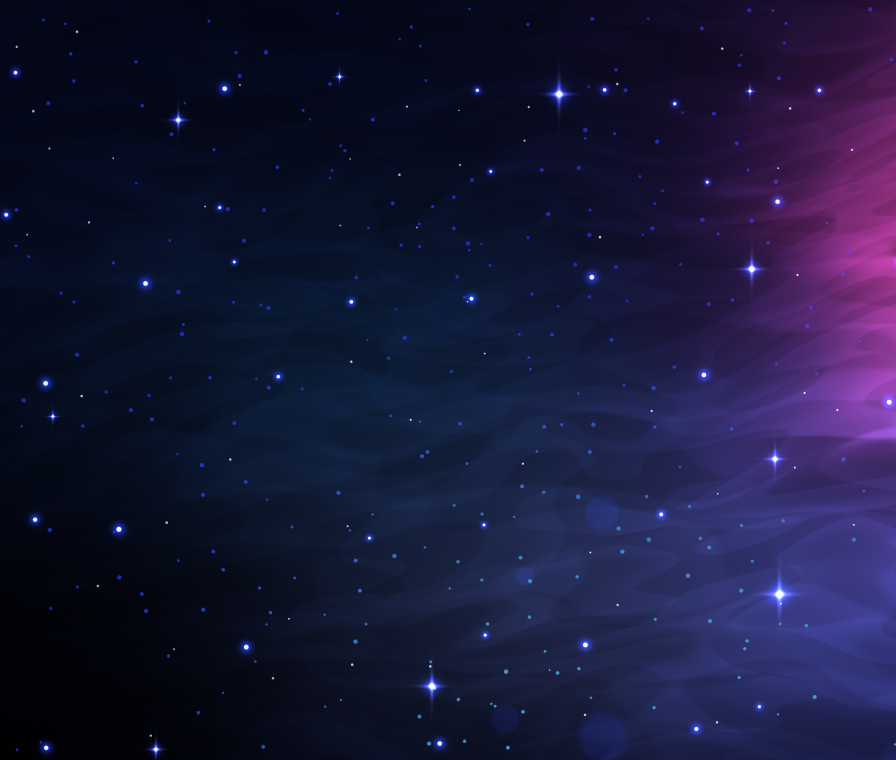
This background is drawn by a Shadertoy shader. Its source:

```glsl
// Night sky: dark navy with teal, indigo and magenta nebula light on the right.
// Soft elliptical glows are textured by stretched gradient-noise veils, then
// hashed grids scatter dots and stars, and a few cross-shaped sparkles sit on top.

const vec3 NAVY = vec3(0.015, 0.025, 0.09);
const vec3 TEAL = vec3(0.018, 0.07, 0.105);
const vec3 SLATE = vec3(0.08, 0.09, 0.125);
const vec3 INDIGO = vec3(0.14, 0.15, 0.34);
const vec3 VIOLET = vec3(0.10, 0.07, 0.18);
const vec3 PLUM = vec3(0.10, 0.03, 0.11);
const vec3 MAGENTA = vec3(0.50, 0.14, 0.32);
const vec3 STAR_BLUE = vec3(0.13, 0.22, 0.95);

// Sparkles: xy as a fraction of the canvas, z arm length in canvas heights
const vec3 SPARKLES[10] = vec3[10](
    vec3(0.199, 0.842, 0.020), vec3(0.624, 0.876, 0.030),
    vec3(0.379, 0.899, 0.012), vec3(0.837, 0.880, 0.012),
    vec3(0.839, 0.646, 0.026), vec3(0.865, 0.396, 0.021),
    vec3(0.870, 0.218, 0.034), vec3(0.482, 0.097, 0.028),
    vec3(0.174, 0.014, 0.018), vec3(0.059, 0.452, 0.012));

// Blurred discs: xy as a fraction of the canvas, z radius
const vec3 DISCS[4] = vec3[4](
    vec3(0.672, 0.325, 0.024), vec3(0.586, 0.242, 0.013),
    vec3(0.564, 0.054, 0.020), vec3(0.673, 0.030, 0.034));

vec3 hash3(vec2 cell) {
    vec3 h = fract(cell.xyx * vec3(0.1031, 0.1030, 0.0973));
    h += dot(h, h.yxz + 33.33);
    return fract((h.xxy + h.yzz) * h.zyx);
}

float gradientNoise(vec2 p) {
    vec2 i = floor(p), f = fract(p);
    vec2 u = f * f * f * (f * (f * 6.0 - 15.0) + 10.0);
    vec4 n;
    for (int k = 0; k < 4; k++) {
        vec2 corner = vec2(k & 1, k >> 1);
        float angle = 6.2832 * hash3(i + corner + 71.0).x;
        n[k] = dot(vec2(cos(angle), sin(angle)), f - corner);
    }
    return mix(mix(n.x, n.y, u.x), mix(n.z, n.w, u.x), u.y);
}

float glow(vec2 p, vec2 center, vec2 radius) {
    vec2 d = (p - center) / radius;
    return exp(-dot(d, d));
}

// Overlapping translucent sheets, each with one crisp and one fading side
float veils(vec2 p) {
    float sum = 0.0;
    vec2 q = vec2(p.x * 1.7, (p.y - 0.13 * p.x) * 6.0);
    q.y += 0.5 * gradientNoise(p * 3.0);
    for (int i = 0; i < 5; i++) {
        float n = gradientNoise(q + float(i) * vec2(7.3, 13.1));
        sum += smoothstep(0.0, 0.05, n) * (1.0 - smoothstep(0.05, 0.5, n));
        q *= 1.35;
    }
    return sum / 5.0;
}

vec3 nebula(vec2 uv, vec2 p) {
    float veil = veils(p);
    vec2 w = uv + vec2(0.05, 0.03) * gradientNoise(p * vec2(4.0, 9.0));
    vec3 color = NAVY;
    color += TEAL * glow(w, vec2(0.40, 0.50), vec2(0.35, 0.25));
    color += SLATE * glow(w, vec2(0.62, 0.22), vec2(0.35, 0.25));
    color += INDIGO * glow(w, vec2(1.00, 0.22), vec2(0.28, 0.24));
    color += VIOLET * glow(w, vec2(1.00, 0.46), vec2(0.22, 0.10));
    color += PLUM * glow(w, vec2(1.00, 0.75), vec2(0.30, 0.45));
    color += MAGENTA * glow(w, vec2(1.04, 0.66), vec2(0.14, 0.25));
    // Dark lower-left corner, and the shaded edge below the violet cloud
    color *= 1.0 - 0.85 * glow(uv, vec2(0.0), vec2(0.35, 0.40));
    float below = 0.425 + 0.02 * gradientNoise(p * 5.0) - uv.y;
    color *= 1.0 - 0.28 * smoothstep(0.0, 0.006, below)
        * (1.0 - smoothstep(0.02, 0.14, below)) * smoothstep(0.80, 0.92, uv.x);
    return color * (0.88 + 0.6 * veil);
}

// One star per grid cell at most: x sharp core, y soft halo
vec2 starGrid(vec2 p, float cells, float chance, float radius, float seed) {
    vec2 cell = floor(p * cells);
    vec3 h = hash3(cell + seed);
    float d = length(fract(p * cells) - mix(vec2(0.2), vec2(0.8), h.xy)) / cells;
    float r = radius * mix(0.6, 1.2, hash3(cell + seed + 57.0).x);
    float aa = 0.75 / iResolution.y;
    float core = 1.0 - smoothstep(r - aa, r + aa, d);
    return vec2(core, exp(-d * d / (r * r * 6.0))) * step(h.z, chance);
}

vec3 sparkle(vec2 d, float size) {
    vec2 a = abs(d) / size;
    vec2 arms = exp(-a * vec2(3.6, 2.8)) * exp(-a.yx * a.yx * 170.0);
    float r2 = dot(a, a);
    return STAR_BLUE * (0.65 * exp(-r2 * 7.0) + 1.1 * (arms.x + arms.y))
        + vec3(0.9) * exp(-r2 * 55.0) + 0.35 * (arms.x + arms.y);
}

void mainImage(out vec4 fragColor, in vec2 fragCoord) {
    vec2 uv = fragCoord / iResolution.xy;
    vec2 p = fragCoord / iResolution.y;
    vec2 aspect = vec2(iResolution.x / iResolution.y, 1.0);
    vec3 color = nebula(uv, p);

    for (int i = 0; i < 4; i++) {
        float d = length((uv - DISCS[i].xy) * aspect) / DISCS[i].z;
        color += vec3(0.01, 0.02, 0.10) * (1.0 - smoothstep(0.75, 1.1, d));
    }

    // Small dots: blue above, cyan below, purple near the magenta cloud
    float low = (1.0 - smoothstep(0.10, 0.65, uv.y)) * smoothstep(0.1, 0.6, uv.x);
    vec3 tint = mix(vec3(0.12, 0.20, 0.80), vec3(0.30, 0.68, 0.88), low);
    tint = mix(tint, vec3(0.50, 0.25, 0.80), glow(uv, vec2(1.0, 0.65), vec2(0.15, 0.25)));
    float chance = 0.08 + 0.32 * glow(uv, vec2(0.55, 0.50), vec2(0.45, 0.50));
    for (int i = 0; i < 2; i++) {
        float dots = starGrid(p, 19.0 + 5.0 * float(i), chance, 0.0024, 11.0 + 40.0 * float(i)).x;
        color = mix(color, tint, 0.85 * dots);
    }

    // White stars, tiny and glowing
    color += 0.7 * starGrid(p, 12.0, 0.28, 0.0014, 23.0).x;
    vec2 bright = starGrid(p + 0.03, 7.0, 0.55, 0.0028, 5.0);
    color += STAR_BLUE * 0.8 * bright.y + 0.8 * bright.x;

    for (int i = 0; i < 10; i++)
        color += sparkle((uv - SPARKLES[i].xy) * aspect, SPARKLES[i].z);

    fragColor = vec4(clamp(color, 0.0, 1.0), 1.0);
}
```
